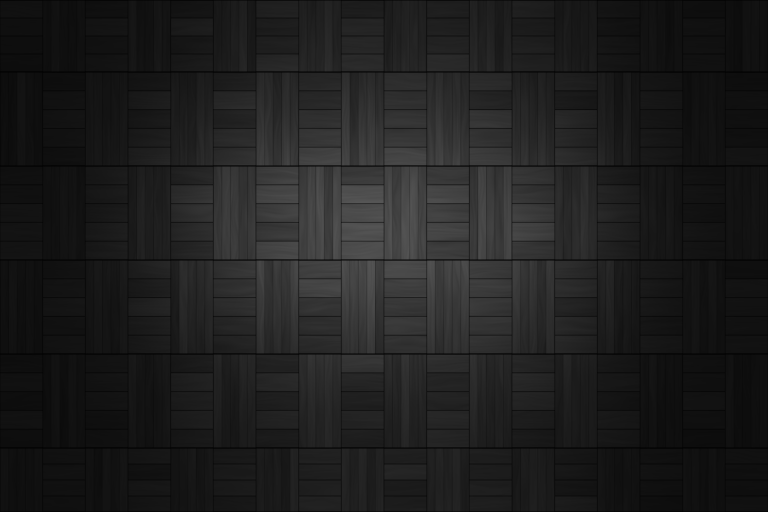
A Shadertoy shader for this texture:

```glsl
const float COLUMNS = 18.0;
const float FULL_ROWS = 4.0;
const float FIRST_EDGE = 0.125;     // height of the slim bottom course
const float ROW_HEIGHT = 0.1836;
const float PI = 3.14159;
const vec3 SHADOW = vec3(0.054);
const vec3 LIT_WOOD = vec3(0.24);

float hash(vec2 p) {
    return fract(sin(dot(p, vec2(127.1, 311.7))) * 43758.5);
}

float noise(vec2 p) {
    vec2 i = floor(p), f = fract(p);
    f = f * f * (3.0 - 2.0 * f);
    float low = mix(hash(i), hash(i + vec2(1.0, 0.0)), f.x);
    float high = mix(hash(i + vec2(0.0, 1.0)), hash(i + 1.0), f.x);
    return mix(low, high, f.y);
}

// Pixel coverage of a line with the given half width
float lineCover(float dist, float halfWidth, float px) {
    return clamp((halfWidth + 0.5 * px - dist) / px, 0.0, min(1.0, 2.0 * halfWidth / px));
}

// Distance to the nearer end of a unit cell
float edgeDistance(float t) {
    return min(t, 1.0 - t);
}

// Course below y: index, bottom edge, height
vec3 courseAt(float y) {
    float row = clamp(floor((y - FIRST_EDGE) / ROW_HEIGHT), -1.0, FULL_ROWS);
    float top = FIRST_EDGE + FULL_ROWS * ROW_HEIGHT;
    if (row < 0.0) return vec3(row, 0.0, FIRST_EDGE);
    if (row >= FULL_ROWS) return vec3(row, top, 1.0 - top);
    return vec3(row, FIRST_EDGE + row * ROW_HEIGHT, ROW_HEIGHT);
}

// Fine streaks running along a plank
float woodGrain(vec2 p, float seed) {
    p += seed * vec2(37.0, 11.0);
    p.y += 0.012 * noise(p * vec2(16.0, 45.0));
    float broad = noise(p * vec2(9.0, 130.0));
    float fine = noise(p * vec2(24.0, 300.0));
    return 0.55 * broad + 0.45 * fine - 0.5;
}

// Pool of light that wraps smoothly across the borders
float lightPool(vec2 uv, vec2 center) {
    vec2 s = sin(PI * (uv - center));
    s *= s;
    return exp(-s.x - 1.9 * s.x * s.x * s.x - 1.25 * s.y);
}

void mainImage(out vec4 fragColor, in vec2 fragCoord) {
    vec2 uv = fragCoord / iResolution.xy;
    float px = 1.0 / iResolution.y;
    float aspect = iResolution.x / iResolution.y;

    // Parquet block
    vec3 course = courseAt(uv.y);
    float column = floor(uv.x * COLUMNS);
    vec2 block = vec2(fract(uv.x * COLUMNS), (uv.y - course.y) / course.z);
    vec2 size = vec2(aspect / COLUMNS, course.z);
    bool flat_lying = mod(column + course.x, 2.0) < 0.5;

    // Planks inside the block: x along, y across
    vec2 local = flat_lying ? block : block.yx;
    vec2 extent = flat_lying ? size : size.yx;
    float planks = flat_lying && course.z < 0.15 ? 4.0 : 5.0;
    float plank = min(floor(local.y * planks), planks - 1.0);
    float seed = hash(vec2(column + 3.0, course.x * 7.0 + plank * 1.7 + 20.0));

    // Wood tone and grain
    float tone = 0.84 + 0.32 * seed;
    tone += (flat_lying ? 0.20 : 0.26) * woodGrain(local * extent, seed);

    // Joints between planks, blocks and courses
    float plankGap = edgeDistance(fract(local.y * planks)) * extent.y / planks;
    float blockGap = edgeDistance(block.x) * size.x;
    float courseGap = edgeDistance(block.y) * size.y;
    tone *= 1.0 - (flat_lying ? 0.50 : 0.18) * lineCover(plankGap, 0.0010, px);
    tone *= 1.0 - 0.40 * lineCover(blockGap, 0.0010, px);
    tone *= 1.0 - 0.65 * lineCover(courseGap, 0.0014, px);

    vec3 color = (SHADOW + LIT_WOOD * lightPool(uv, vec2(0.5, 0.55))) * tone;
    fragColor = vec4(color, 1.0);
}
```
